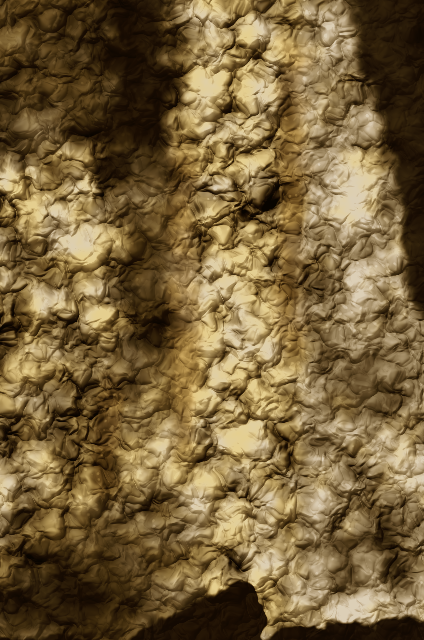
Give the GLSL for this texture, as a Shadertoy shader.

```glsl
const vec3 RAMP[8] = vec3[8](
    vec3(0.03, 0.015, 0.0), vec3(0.10, 0.05, 0.01),
    vec3(0.23, 0.16, 0.05), vec3(0.39, 0.29, 0.14),
    vec3(0.54, 0.44, 0.26), vec3(0.67, 0.57, 0.38),
    vec3(0.80, 0.71, 0.53), vec3(0.88, 0.81, 0.65));
const vec3 LIGHT_DIR = vec3(-0.36, 0.60, 0.71);
const vec3 HONEY = vec3(1.02, 1.0, 0.86);
const vec3 CHALK = vec3(0.98, 1.0, 1.10);
const vec3 RUST = vec3(1.0, 0.94, 0.82);
const mat2 TURN = mat2(0.8, 0.6, -0.6, 0.8);

vec3 hash3(vec2 p) {
    vec3 q = fract(p.xyx * vec3(0.1031, 0.1030, 0.0973));
    q += dot(q, q.yxz + 33.33);
    return fract((q.xxy + q.yzz) * q.zyx);
}

float noise(vec2 p) {
    vec2 i = floor(p), f = fract(p);
    f = f * f * (3.0 - 2.0 * f);
    float low = mix(hash3(i).x, hash3(i + vec2(1, 0)).x, f.x);
    float high = mix(hash3(i + vec2(0, 1)).x, hash3(i + vec2(1, 1)).x, f.x);
    return mix(low, high, f.y);
}

float fbm(vec2 p) {
    float sum = 0.0, gain = 0.53;
    for (int i = 0; i < 4; i++) {
        sum += gain * noise(p);
        p = 2.0 * TURN * p + 7.3;
        gain *= 0.5;
    }
    return sum;
}

// Tallest of the rounded grains of mixed size scattered one per cell
float domes(vec2 p, float scale) {
    p = p * scale + scale * 3.7;
    vec2 cell = floor(p);
    float top = 0.0;
    for (int y = -1; y <= 1; y++)
    for (int x = -1; x <= 1; x++) {
        vec2 id = cell + vec2(x, y);
        vec3 rnd = hash3(id);
        float radius = mix(0.2, 0.95, rnd.z);
        float d = length(p - id - rnd.xy) / radius;
        top = max(top, radius * (1.0 - d * d));
    }
    return top;
}

// x: surface height, y: how far the point stands out of the crevices
vec2 crust(vec2 p, float lumpiness) {
    p += 0.016 * (vec2(noise(p * 45.0), noise(p * 45.0 + 19.0)) - 0.5);
    p += 0.006 * (vec2(noise(p * 120.0), noise(p * 120.0 + 31.0)) - 0.5);
    float cluster = domes(TURN * p, 19.0), lump = domes(p, 36.0);
    float knob = domes(TURN * p, 71.0);
    float height = lumpiness * (0.55 * cluster / 19.0 + 0.5 * lump / 36.0)
        + 0.30 * knob / 71.0 + 0.0022 * noise(p * 170.0);
    return vec2(height, 0.4 * cluster + 0.4 * lump + 0.2 * knob);
}

float band(float x, float start, float end, float soft) {
    return smoothstep(start - soft, start + soft, x)
        * (1.0 - smoothstep(end - soft, end + soft, x));
}

float blob(vec2 p, vec2 centre, vec2 size) {
    vec2 d = (p - centre) / size;
    return exp(-dot(d, d));
}

// Smooth upright walls between the lumps
float walls(vec2 p) {
    return max(band(p.x, 0.66, 0.72, 0.02) * band(p.y, 0.45, 0.93, 0.05),
        max(band(p.x, 0.225, 0.275, 0.015) * band(p.y, 0.23, 0.41, 0.03),
            band(p.x, 0.40, 0.46, 0.02) * band(p.y, 0.30, 0.76, 0.04)));
}

// Broad light and shadow over the rock face
float illumination(vec2 p) {
    float light = 0.57;
    light -= 0.35 * band(p.x, 0.27, 0.42, 0.05) * band(p.y, 0.36, 1.1, 0.09);
    light -= 0.30 * (1.0 - smoothstep(0.28, 0.46, p.x)) * smoothstep(0.71, 0.80, p.y);
    light += 0.14 * band(p.x, 0.46, 0.67, 0.04) * band(p.y, 0.08, 0.97, 0.05);
    light += 0.28 * blob(p, vec2(0.14, 0.69), vec2(0.20, 0.025));
    light += 0.22 * blob(p, vec2(0.22, 0.50), vec2(0.08, 0.02));
    light -= 0.30 * blob(p, vec2(0.85, 0.40), vec2(0.09, 0.06));
    light -= 0.34 * blob(p, vec2(0.84, 0.13), vec2(0.12, 0.045));
    light -= 0.44 * blob(p, vec2(0.16, 0.06), vec2(0.30, 0.12));
    light -= 0.14 * blob(p, vec2(0.36, 0.20), vec2(0.12, 0.07));
    return max(light, 0.12);
}

void mainImage(out vec4 fragColor, in vec2 fragCoord) {
    vec2 uv = fragCoord / iResolution.xy;
    vec2 p = fragCoord / iResolution.y;
    vec2 wobble = vec2(fbm(p * 22.0), fbm(p * 22.0 + 41.0)) - 0.5;
    vec2 edged = uv + 0.06 * wobble;
    float wall = walls(edged), slab = smoothstep(0.68, 0.74, edged.x);

    // Relief lit from above, with dark pits and upright streaks
    float lumpiness = 1.0 - 0.75 * wall - 0.3 * slab, e = 0.0016;
    vec2 here = crust(p, lumpiness);
    vec2 slope = vec2(crust(p + vec2(e, 0), lumpiness).x,
                      crust(p + vec2(0, e), lumpiness).x) - here.x;
    float lambert = max(dot(normalize(vec3(-slope / e, 1.0)), LIGHT_DIR), 0.0);
    float relief = 0.62 * (lambert - 0.55) + 1.0 * lumpiness * (here.y - 0.30)
        + 1.2 * (fbm(p * 16.0 + 5.0) - 0.5)
        + 0.35 * (noise(p * vec2(38.0, 7.0) + 3.0) - 0.5);
    float light = illumination(uv + 0.12 * wobble);
    float tone = light * (1.0 + 1.45 * relief) - 0.06 * wall;
    tone += 0.3 * light * smoothstep(0.70, 0.95, noise(TURN * p * 150.0));

    // Slab rim and ledge
    float rim = abs(edged.x - 0.69 - 0.05 * uv.y);
    tone += 0.12 * (1.0 - smoothstep(0.002, 0.010, rim)) * band(uv.y, 0.1, 0.72, 0.04);
    float ledge = abs(uv.y + 0.012 * wobble.y - 0.283);
    tone += 0.12 * (1.0 - smoothstep(0.001, 0.006, ledge)) * smoothstep(0.69, 0.72, uv.x);

    // Dark hollow on the right and floor below
    float side = 0.95 - 0.12 * smoothstep(0.68, 0.98, uv.y)
        + 0.18 * (1.0 - smoothstep(0.38, 0.58, uv.y));
    tone *= mix(1.0, 0.2, smoothstep(side - 0.02, side + 0.02, edged.x));
    float base = mix(0.095 * smoothstep(0.25, 0.6, edged.x),
                     0.01 + 0.06 * (uv.x - 0.61), smoothstep(0.59, 0.64, edged.x));
    float above = uv.y + 0.05 * wobble.y - base;
    tone += 0.16 * band(above, 0.0, 0.035, 0.012) * smoothstep(0.4, 0.65, uv.x);
    tone = mix(0.02 + 0.12 * lambert, tone, smoothstep(-0.004, 0.004, above));

    // Mineral colours
    float level = clamp(tone * 6.0 + 0.5, 0.0, 6.999);
    int index = int(level);
    vec3 color = mix(RAMP[index], RAMP[index + 1], fract(level));
    float chalky = 0.75 * fbm(p * 24.0 + 70.0) + 0.2 * slab;
    color *= mix(HONEY, CHALK, smoothstep(0.2, 0.65, chalky));
    color *= mix(vec3(1.0), RUST, 0.8 * wall);
    fragColor = vec4(clamp(color, 0.0, 1.0), 1.0);
}
```
